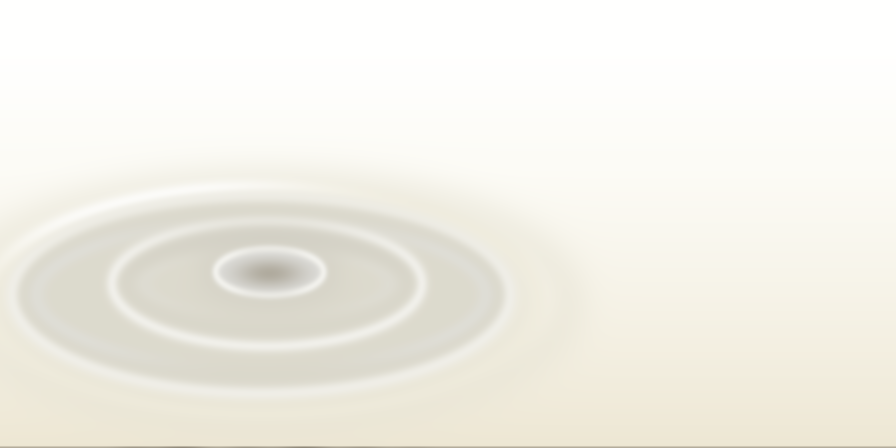
Reproduce this background procedurally as a WebGL 2 fragment shader.

```glsl
#version 300 es
precision highp float;
// Concentric milky ripples seen at a slant, on a white to cream gradient.
uniform vec2 u_resolution;
out vec4 outColor;

const vec3 WHITE = vec3(1.0, 1.0, 0.998);
const vec3 IVORY = vec3(0.988, 0.984, 0.962);
const vec3 CREAM = vec3(0.928, 0.902, 0.825);
const vec3 PEARL = vec3(0.955, 0.952, 0.935);
const vec3 SILVER = vec3(0.885, 0.885, 0.875);
const vec3 SAND = vec3(0.905, 0.893, 0.835);
const vec3 MILK = vec3(0.855, 0.845, 0.795);
const vec3 TROUGH = vec3(0.805, 0.795, 0.755);
const vec3 BOWL = vec3(0.69, 0.67, 0.62);
const vec3 EDGE = vec3(0.52, 0.49, 0.43);

// Approximate signed distance to an axis-aligned ellipse.
float ellipse(vec2 p, vec2 center, vec2 radii) {
  vec2 q = (p - center) / radii;
  float k = length(q);
  return k * (k - 1.0) / max(length(q / radii), 1e-4);
}

float bell(float d, float width) {
  return exp(-d * d / (width * width));
}

float inside(float d, float softness) {
  return 1.0 - smoothstep(-softness, softness, d);
}

vec3 backdrop(float y) {
  vec3 upper = mix(IVORY, WHITE, smoothstep(0.58, 0.95, y));
  return mix(CREAM, upper, pow(clamp(y / 0.62, 0.0, 1.0), 0.85));
}

// A bright crest with a darker slope just inside it.
vec3 crest(vec3 color, float d, float width, vec3 light, float glow, float shade) {
  color = mix(color, TROUGH, shade * bell(d + 2.4 * width, 1.8 * width));
  return mix(color, light, glow * bell(d, width));
}

vec3 ripples(vec3 color, vec2 p) {
  float halo = ellipse(p, vec2(0.59, 0.325), vec2(0.675, 0.265));
  float outer = ellipse(p, vec2(0.586, 0.330), vec2(0.615, 0.255));
  float wide = ellipse(p, vec2(0.583, 0.342), vec2(0.556, 0.220));
  float middle = ellipse(p, vec2(0.596, 0.367), vec2(0.346, 0.140));
  float core = ellipse(p, vec2(0.602, 0.393), vec2(0.120, 0.052));
  float back = smoothstep(0.30, 0.55, p.y);
  float side = smoothstep(0.05, 0.45, abs(p.x - 0.59));

  // Soft outer swell
  color = mix(color, SAND, 0.5 * bell(halo, 0.055));
  color = mix(color, SAND, 0.6 * inside(outer, 0.035));
  float leftRim = back * (1.0 - smoothstep(0.4, 1.0, p.x));
  vec3 rimLight = mix(vec3(0.94, 0.925, 0.865), WHITE, leftRim);
  color = mix(color, rimLight, mix(0.5, 0.8, leftRim) * bell(outer, 0.017));

  // Broad ring and the faint echo within it
  color = mix(color, MILK, 0.88 * inside(wide, 0.022));
  color = crest(color, wide, 0.016, PEARL, mix(0.72, 0.55, back), 0.12);
  color = mix(color, SILVER, 0.5 * side * bell(wide + 0.055, 0.02));

  // Middle ring, darker on its far slope
  color = mix(color, TROUGH, 0.45 * back * bell(middle + 0.035, 0.032));
  color = crest(color, middle, 0.014, PEARL, mix(0.85, 0.5, back * (1.0 - side)), 0.2);
  color = mix(color, SILVER, 0.45 * side * bell(middle + 0.075, 0.022));

  // Central bowl
  float depth = inside(core, 0.014);
  float hollow = bell(length((p - vec2(0.602, 0.390)) * vec2(0.42, 1.0)), 0.034);
  color = mix(color, TROUGH, 0.4 * bell(core, 0.045));
  color = mix(color, mix(SILVER, BOWL, hollow), depth);
  float tips = smoothstep(0.03, 0.10, abs(p.x - 0.602));
  return mix(color, PEARL, mix(0.6, 0.9, tips) * bell(core, 0.009));
}

void main() {
  vec2 p = gl_FragCoord.xy / u_resolution.y;
  vec3 color = ripples(backdrop(p.y), p);

  // Thin uneven shadow along the lower edge
  float span = smoothstep(0.18, 0.35, p.x) * (1.0 - smoothstep(0.8, 1.0, p.x));
  float uneven = 0.5 + 0.25 * sin(p.x * 21.0) + 0.25 * sin(p.x * 47.0 + 1.0);
  float line = 1.0 - smoothstep(0.001, 0.006, p.y);
  color = mix(color, EDGE, line * (0.55 + 0.35 * span * uneven));

  outColor = vec4(color, 1.0);
}
```
